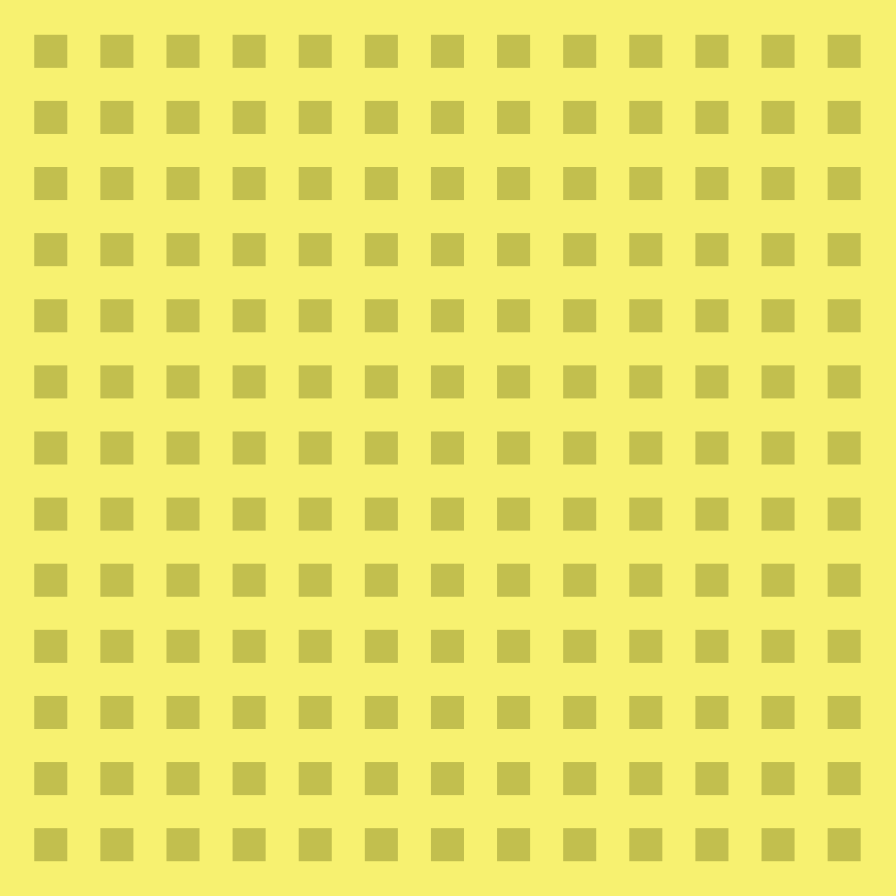
Reproduce this pattern procedurally as a WebGL 1 fragment shader.

```glsl
precision highp float;

uniform vec2 u_resolution;

#define REPEATS 13.0
#define PITCH 0.07379
#define SQUARE_SIZE 0.0369
#define GRID_CENTER vec2(0.4994, 0.5)
#define PAPER_COLOR vec3(0.97, 0.945, 0.44)
#define SQUARE_COLOR vec3(0.76, 0.75, 0.305)

// Offset from the nearest square center, limited to the finite grid
vec2 gridOffset(vec2 p) {
  float lastIndex = 0.5 * (REPEATS - 1.0);
  vec2 index = clamp(floor(p / PITCH + 0.5), -lastIndex, lastIndex);
  return p - index * PITCH;
}

// Pixel coverage of an axis-aligned square
float squareCoverage(vec2 p, float size, float pixel) {
  vec2 coverage = clamp((0.5 * size - abs(p)) / pixel + 0.5, 0.0, 1.0);
  return coverage.x * coverage.y;
}

void main() {
  float canvasSize = min(u_resolution.x, u_resolution.y);
  vec2 p = (gl_FragCoord.xy - GRID_CENTER * u_resolution) / canvasSize;

  float square = squareCoverage(gridOffset(p), SQUARE_SIZE, 1.0 / canvasSize);
  gl_FragColor = vec4(mix(PAPER_COLOR, SQUARE_COLOR, square), 1.0);
}
```
